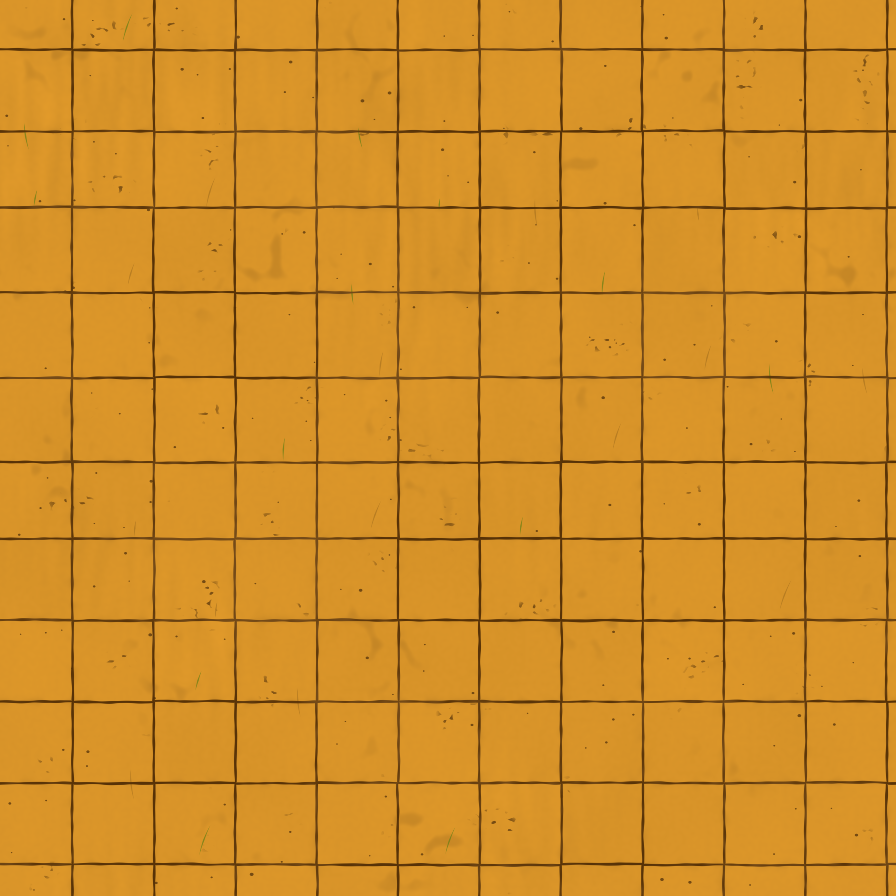
Give the GLSL for this texture, as a Shadertoy shader.

```glsl
vec2 hash2(vec2 p) {
    vec3 q = fract(p.xyx * vec3(0.1031, 0.1030, 0.0973));
    q += dot(q, q.yzx + 33.33);
    return fract((q.xx + q.yz) * q.zy);
}

float cornerSlope(vec2 corner, vec2 offset, vec2 period) {
    float angle = 6.2832 * hash2(mod(corner, period) + period * 1.7).x;
    return dot(vec2(cos(angle), sin(angle)), offset);
}

// Gradient noise that wraps after a whole number of cells
float noise(vec2 uv, vec2 period) {
    vec2 p = uv * period, i = floor(p), f = p - i;
    vec2 u = f * f * f * (f * (f * 6.0 - 15.0) + 10.0), e = vec2(1, 0);
    return mix(mix(cornerSlope(i, f, period),
                   cornerSlope(i + e.xy, f - e.xy, period), u.x),
               mix(cornerSlope(i + e.yx, f - e.yx, period),
                   cornerSlope(i + e.xx, f - e.xx, period), u.x), u.y);
}

// Some rows are a little shorter or taller than the rest
float rowShift(float row) {
    return row > 4.5 && row < 8.5 ? (row - 6.5) * 0.042 : 0.0;
}

// Distance to the nearest joint in x and in y, in tile units
vec2 jointDistance(vec2 p, vec2 uv) {
    vec2 line = round(p), cell = floor(p);
    float jitterX = hash2(mod(vec2(line.x, cell.y), 11.0) + 21.0).x - 0.5;
    float jitterY = hash2(mod(vec2(cell.x, line.y), 11.0) + 57.0).x - 0.5;
    vec2 wobble = vec2(noise(uv, vec2(11, 37)), noise(uv, vec2(37, 11)));
    return abs(p - line + 0.014 * vec2(jitterX, jitterY) + 0.012 * wobble);
}

// Small round specks, one at most in each cell of a fine grid
float specks(vec2 uv, float count, float soft) {
    vec2 p = uv * count, cell = mod(floor(p), count);
    vec2 place = hash2(cell + 5.0), kind = hash2(cell + 91.0);
    float d = length((fract(p) - 0.2 - 0.6 * place) * vec2(1.0, 1.2));
    float radius = mix(0.025, 0.07, kind.y * kind.y);
    return step(kind.x, 0.17) * smoothstep(radius + soft, radius - soft, d);
}

// Short leaning scratches; x is coverage, y is a random tone
vec2 scratches(vec2 uv, float soft) {
    vec2 p = uv * 11.0, cell = mod(floor(p), 11.0);
    vec2 place = hash2(cell + 13.0), kind = hash2(cell + 71.0);
    vec2 q = fract(p) - 0.3 - 0.4 * place;
    q.x -= (place.y - 0.35) * 0.6 * q.y + 0.4 * q.y * q.y;
    float reach = mix(0.07, 0.2, kind.y);
    float width = 0.009 * (1.0 - abs(q.y) / reach);
    float cover = smoothstep(width + soft, width - soft, abs(q.x))
                * smoothstep(reach, reach * 0.7, abs(q.y));
    return vec2(cover * step(kind.x, 0.2), place.x);
}

void mainImage(out vec4 fragColor, in vec2 fragCoord) {
    vec2 uv = fragCoord / iResolution.xy;
    float soft = max(0.6 * 11.0 / min(iResolution.x, iResolution.y), 0.006);
    vec2 p = uv * 11.0 - vec2(0.888, 0.387);
    p.y -= rowShift(round(p.y));
    vec2 joint = jointDistance(p, uv);
    float nearest = min(joint.x, joint.y);

    // Glaze with faint differences between tiles, clouds and streaks
    vec2 tile = hash2(mod(floor(p), 11.0) + 3.0);
    float cloud = noise(uv, vec2(6)) + 0.6 * noise(uv, vec2(19, 13));
    float streak = noise(uv, vec2(70, 12)) * smoothstep(-0.1, 0.5, noise(uv, vec2(3)));
    vec3 color = vec3(0.852, 0.582, 0.160);
    color *= 1.0 + 0.015 * (tile.x - 0.5) + 0.018 * cloud + 0.06 * streak;
    color *= 1.0 + 0.012 * noise(uv, vec2(150));

    // Dull smudges and grime beside the joints
    float smudge = smoothstep(0.15, 0.5, noise(uv, vec2(47, 41)))
                 * smoothstep(0.1, 0.45, noise(uv, vec2(8)));
    float grime = exp(-nearest * 28.0) * smoothstep(-0.1, 0.5, noise(uv, vec2(53)));
    color = mix(color, vec3(0.64, 0.43, 0.12), 0.35 * smudge + 0.4 * grime);

    // Scratches, green or pale brown
    vec2 scratch = scratches(uv, soft);
    vec3 scratchColor = mix(vec3(0.42, 0.50, 0.08), vec3(0.68, 0.46, 0.12),
                            step(0.65, scratch.y));
    color = mix(color, scratchColor, 0.75 * scratch.x);

    // Chipped clusters and lone specks
    float chips = smoothstep(0.28, 0.45, noise(uv, vec2(130, 170)))
                * smoothstep(0.34, 0.5, noise(uv, vec2(15, 17)));
    float dirt = max(0.75 * chips, 0.8 * specks(uv, 33.0, soft * 3.0));
    color = mix(color, vec3(0.36, 0.22, 0.05), dirt);

    // Joints of uneven width and tone
    vec2 halfWidth = 0.0145 + 0.008 * vec2(noise(uv, vec2(11, 67)), noise(uv, vec2(67, 11)));
    vec2 cover = smoothstep(halfWidth + soft, halfWidth - soft, joint);
    float fade = smoothstep(-0.2, 0.4, noise(uv, vec2(4)) + 0.4 * noise(uv, vec2(61)));
    vec3 jointColor = mix(vec3(0.32, 0.18, 0.02), vec3(0.44, 0.28, 0.09), fade);
    color = mix(color, jointColor, 0.96 * max(cover.x, cover.y));

    fragColor = vec4(color, 1.0);
}
```
